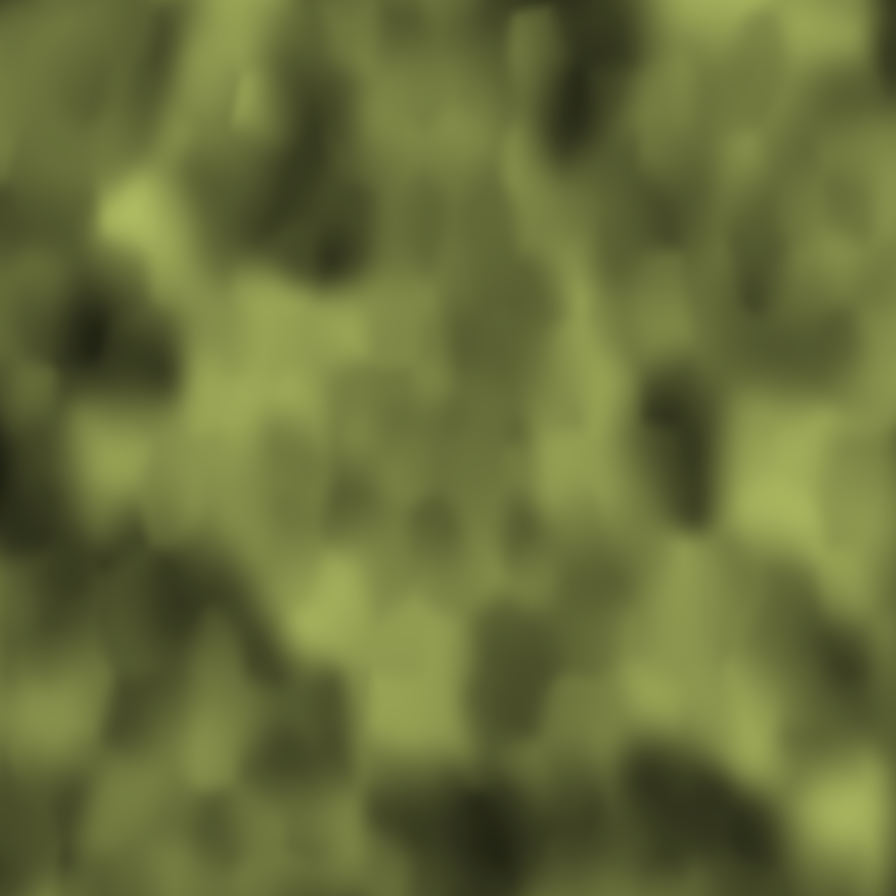
Reproduce this texture procedurally as a WebGL 2 fragment shader.

```glsl
#version 300 es
precision highp float;

uniform vec2 u_resolution;
out vec4 fragColor;

#define CELLS vec2(10.0, 7.4)   // blobs across and up the canvas
#define JITTER 0.6              // wander of a blob inside its cell
#define BLOB_RADIUS 1.2         // reach of a blob, in cells
#define FALLOFF 4.0             // higher gives tighter blobs
#define DETAIL 0.25             // share of the finer layer
#define CONTRAST 1.12
#define BRIGHTNESS 0.49
#define SHADOW_FLOOR 0.07
#define DARK_MOSS vec3(0.077, 0.080, 0.046)
#define LIGHT_MOSS vec3(0.690, 0.740, 0.382)

// Three independent random values for one cell
vec3 hash3(vec2 cell) {
    vec3 p = fract(cell.xyx * vec3(0.1031, 0.1030, 0.0973));
    p += dot(p, p.yxz + 33.33);
    return fract((p.xxy + p.yzz) * p.zyx);
}

// Cellular noise: random tones of scattered points, softly blended
float blobNoise(vec2 p) {
    vec2 cell = floor(p);
    vec2 local = p - cell;
    float toneSum = 0.0;
    float weightSum = 1e-6;
    for (int y = -1; y <= 1; y++) {
        for (int x = -1; x <= 1; x++) {
            vec2 offset = vec2(x, y);
            vec3 random = hash3(cell + offset + 57.0);
            vec2 center = offset + 0.5 + JITTER * (random.xy - 0.5);
            vec2 d = (local - center) / BLOB_RADIUS;
            float weight = pow(max(1.0 - dot(d, d), 0.0), FALLOFF);
            toneSum += weight * random.z;
            weightSum += weight;
        }
    }
    return toneSum / weightSum;
}

void main() {
    vec2 p = gl_FragCoord.xy / u_resolution * CELLS;

    // Broad blobs with a weaker layer at twice the frequency
    float broad = blobNoise(p);
    float fine = blobNoise(p * 2.0 + vec2(31.7, 12.3));
    float tone = mix(broad, fine, DETAIL);

    // Tone curve and colour ramp
    tone = BRIGHTNESS + CONTRAST * (tone - 0.5);
    fragColor = vec4(mix(DARK_MOSS, LIGHT_MOSS, clamp(tone, SHADOW_FLOOR, 1.0)), 1.0);
}
```
